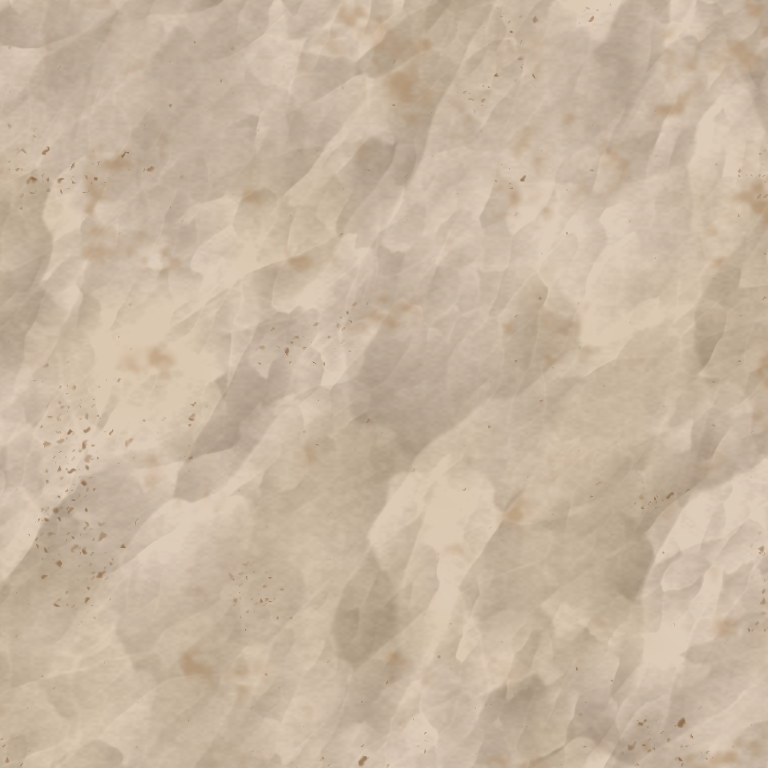
Write a Shadertoy shader that draws this texture.

```glsl
// Aged, crumpled paper: layered cell facets, each layer leaning near the same
// diagonal, give crisp shaded folds; thin cell borders give the creases, and
// clustered noise gives faint blotches, sparse rust specks and fibre grain.

const vec3 PAPER = vec3(0.792, 0.724, 0.648);
const vec3 WARM_SHIFT = vec3(-0.008, -0.014, -0.030);
const vec3 STAIN = vec3(0.65, 0.51, 0.36);
const vec3 RUST = vec3(0.48, 0.31, 0.16);
const float FOLD_ANGLE = 0.86;
const float FOLD_STRETCH = 0.52;
const float FACET_CONTRAST = 0.108;
const float CREASE_LIGHT = 0.040;
const float BROAD_SHADE = 0.06;
const float GRAIN = 0.030;

float hash(vec2 p) {
    return fract(sin(dot(p, vec2(127.1, 311.7))) * 43758.5453);
}

vec2 hash2(vec2 p) {
    return vec2(hash(p), hash(p + 57.3));
}

float noise(vec2 p) {
    vec2 i = floor(p), f = fract(p);
    f = f * f * (3.0 - 2.0 * f);
    return mix(mix(hash(i), hash(i + vec2(1, 0)), f.x),
               mix(hash(i + vec2(0, 1)), hash(i + vec2(1, 1)), f.x), f.y);
}

float fbm(vec2 p) {
    float sum = 0.0, amp = 0.533;
    for (int i = 0; i < 4; i++) {
        sum += amp * noise(p);
        p = mat2(1.6, 1.2, -1.2, 1.6) * p + 9.7;
        amp *= 0.5;
    }
    return sum;
}

// x: tone of crisply joined tilted planes, y: distance measure to the border
vec2 facets(vec2 p, float sharpness) {
    p += 1.1 * (vec2(fbm(p * 0.7 + 3.1), fbm(p * 0.7 + 41.7)) - 0.5);
    vec2 cell = floor(p);
    float first = 8.0, second = 8.0, tone = 0.0, total = 0.0;
    for (int y = -1; y <= 1; y++)
    for (int x = -1; x <= 1; x++) {
        vec2 id = cell + vec2(x, y);
        vec2 r = p - id - hash2(id);
        float d = length(r);
        float angle = 6.2832 * hash(id + 13.9);
        float plane = 0.8 * (hash(id + 29.4) - 0.5)
                    + 0.85 * dot(r, vec2(cos(angle), sin(angle)));
        float w = exp(-sharpness * d);
        tone += w * plane;
        total += w;
        second = min(second, max(first, d));
        first = min(first, d);
    }
    return vec2(tone / total, second - first);
}

// Round specks, kept only where the cluster value is high
float specks(vec2 p, float scale, float cluster) {
    p = p * scale + 0.5 * (noise(p * scale * 2.5) - 0.5);
    vec2 id = floor(p);
    float radius = mix(0.08, 0.30, hash(id + 5.3));
    vec2 center = 0.32 + 0.36 * hash2(id + 71.2);
    float speck = 1.0 - smoothstep(radius * 0.3, radius + 0.1, length(p - id - center));
    return speck * step(1.0 - cluster, hash(id + 19.1)) * mix(0.3, 1.0, hash(id + 3.7));
}

void mainImage(out vec4 fragColor, in vec2 fragCoord) {
    vec2 uv = fragCoord / iResolution.y;

    // Folds, from broad sheets to small crumples, each turned a little
    float tone = 0.0, crease = 0.0, scale = 5.5, weight = 0.58;
    for (int i = 0; i < 4; i++) {
        float k = float(i);
        float angle = FOLD_ANGLE + 0.28 * sin(k * 2.3 + 0.4);
        vec2 along = vec2(cos(angle), sin(angle));
        vec2 fold = vec2(dot(uv, along) * FOLD_STRETCH, dot(uv, vec2(-along.y, along.x)));
        vec2 offset = vec2(17.3, 31.9) * (k + 1.0);
        vec2 facet = facets(fold * scale + offset, 75.0 - 14.0 * k);
        float strength = smoothstep(0.32, 0.66, fbm(uv * 5.0 + offset));
        tone += weight * facet.x * mix(0.4, 1.6, strength);
        float width = 0.004 * scale + 0.015;
        float gate = smoothstep(0.5, 0.75, noise(uv * 8.0 + offset.yx));
        crease += weight * gate * (1.0 - smoothstep(0.0, width * 1.5, facet.y));
        scale *= 1.8;
        weight *= 0.92;
    }
    float light = FACET_CONTRAST * tone + CREASE_LIGHT * crease;
    light += BROAD_SHADE * (fbm(uv * 4.0 + 8.2) - 0.5);

    // Fibre grain, slightly drawn out sideways
    float grain = noise(uv * vec2(190.0, 280.0)) + noise(uv * vec2(90.0, 125.0)) - 1.0;
    light += GRAIN * grain;

    vec3 color = PAPER + clamp(light, -0.14, 0.075);
    color += WARM_SHIFT * smoothstep(0.40, 0.66, fbm(uv * 5.5 + 63.0));

    // Faint mottled stains and sparse clustered rust
    float blotch = smoothstep(0.60, 0.82, fbm(uv * 15.0 + 22.0));
    blotch *= smoothstep(0.15, 0.85, noise(uv * 70.0 + 5.0));
    color = mix(color, STAIN, 0.5 * blotch);
    float cluster = smoothstep(0.58, 0.82, fbm(uv * 9.0 + 90.0) + 0.08 * (0.5 - uv.y));
    float rust = max(specks(uv, 58.0, 0.6 * cluster), 0.6 * specks(uv + 4.0, 120.0, 0.02 + 0.3 * cluster));
    color = mix(color, RUST, 0.65 * rust);

    fragColor = vec4(color, 1.0);
}
```
